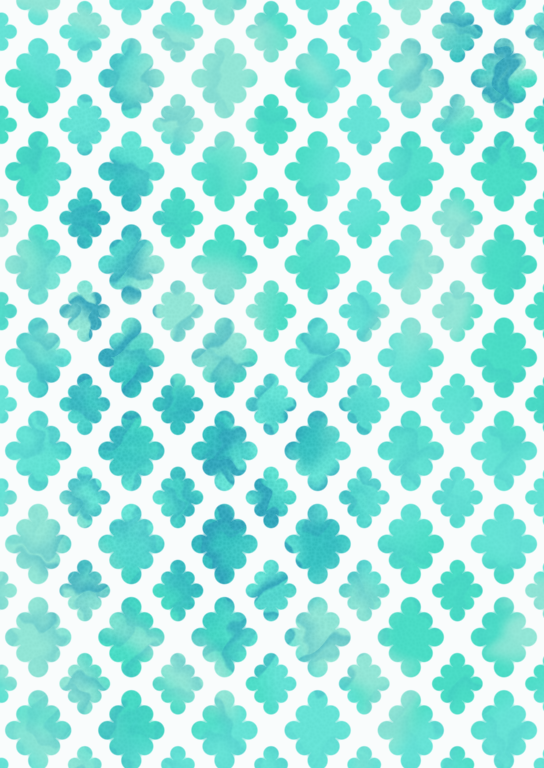
Reproduce this pattern procedurally as a WebGL 1 fragment shader.

```glsl
precision highp float;
// Staggered large and small scalloped lozenges of teal watercolour on white.

uniform vec2 u_resolution;

#define COLUMNS 5.84
#define FIRST_CENTRE vec2(0.41, 0.84)
#define SMALL_SCALE 0.765
#define BLOOM_SIZE 0.62
#define GRAIN 0.05
#define PAPER vec3(0.975, 0.99, 0.99)
#define AQUA vec3(0.40, 0.89, 0.84)
#define MINT vec3(0.29, 0.865, 0.775)
#define PALE vec3(0.57, 0.90, 0.84)
#define DEEP vec3(0.22, 0.76, 0.76)
#define INK vec3(0.19, 0.63, 0.73)

float hash(vec2 p) {
  return fract(sin(dot(p, vec2(127.1, 311.7))) * 43758.55);
}

vec2 hash2(vec2 p) {
  return vec2(hash(p), hash(p + 37.3));
}

float smoothMin(float a, float b, float k) {
  float h = max(k - abs(a - b), 0.0) / k;
  return min(a, b) - 0.25 * h * h * k;
}

// Distance to a lozenge with two scallops per side and rounded tips.
float lozenge(vec2 q) {
  q = abs(q);
  float core = dot(q, vec2(0.785, 0.62)) - 0.2;
  float tip = length(q - vec2(0.0, 0.323)) - 0.108;
  float side = length(q - vec2(0.255, 0.0)) - 0.1;
  float bump = length(q - vec2(0.14, 0.172)) - 0.096;
  float d = smoothMin(tip, bump, 0.03);
  d = smoothMin(d, side, 0.03);
  return smoothMin(d, core, 0.02);
}

// Layered, warped sines: soft drifting pigment, about -1 to 1.
float wash(vec2 p) {
  float sum = 0.0;
  float amp = 0.55;
  for (int i = 0; i < 4; i++) {
    p = mat2(0.8, 0.6, -0.6, 0.8) * p * 1.6 + 0.8 * sin(p.yx + float(i));
    sum += amp * sin(p.x) * cos(p.y);
    amp *= 0.55;
  }
  return sum;
}

// Cellular water blooms: pigment gathers towards a crisp, ragged rim.
float blooms(vec2 p) {
  p += 0.07 * sin(p.yx * 9.0) + 0.025 * sin(p.yx * 27.0 + p * 11.0);
  p /= BLOOM_SIZE;
  float sum = 0.0;
  for (int j = -1; j <= 1; j++) {
    for (int i = -1; i <= 1; i++) {
      vec2 cell = floor(p) + vec2(float(i), float(j));
      float d = length(p - cell - hash2(cell));
      float radius = 0.4 + 0.4 * hash(cell + 5.7);
      float rim = smoothstep(radius - 0.4, radius, d);
      float inside = 1.0 - smoothstep(radius - 0.06, radius + 0.02, d);
      sum = max(sum, rim * inside * hash(cell + 9.1));
    }
  }
  return sum;
}

// Fine cellular paper grain.
float grain(vec2 p) {
  float nearest = 1.0;
  for (int j = -1; j <= 1; j++) {
    for (int i = -1; i <= 1; i++) {
      vec2 cell = floor(p) + vec2(float(i), float(j));
      nearest = min(nearest, length(p - cell - hash2(cell)));
    }
  }
  return nearest - 0.45;
}

float pool(vec2 p, vec2 centre, vec2 size) {
  vec2 q = (p - centre) / size;
  return exp(-dot(q, q));
}

vec3 watercolour(vec2 p, float shade) {
  vec3 col = mix(AQUA, MINT, smoothstep(-0.25, 0.3, wash(p * 0.7 + 4.0) + shade));
  float centreTint = pool(p, vec2(3.2, 4.2), vec2(2.2, 3.5));
  float light = wash(p * 0.9 + 9.0) - shade - 0.3 * centreTint;
  col = mix(col, PALE, smoothstep(-0.1, 0.4, light));

  // Bluer pigment settles in broad pools down the left, centre and top right.
  float wet = pool(p, vec2(1.15, 4.2), vec2(0.65, 3.2));
  wet = max(wet, pool(p, vec2(2.7, 5.3), vec2(1.3, 1.8)));
  wet = max(wet, pool(p, vec2(5.3, 0.6), vec2(0.7, 0.9)));
  float drift = wash(p * 1.5 + 2.0);
  col = mix(col, DEEP, smoothstep(0.15, 0.8, wet * (0.65 + drift) + shade));
  col = mix(col, INK, clamp((0.15 + wet) * blooms(p) * 1.1, 0.0, 0.85));
  return col + GRAIN * (0.4 + wet) * grain(p * 26.0);
}

void main() {
  float pixel = COLUMNS / u_resolution.x;
  vec2 p = vec2(gl_FragCoord.x, u_resolution.y - gl_FragCoord.y) * pixel;

  // Large motifs on the lattice, small ones halfway between.
  vec2 c = p - FIRST_CENTRE;
  vec2 largeId = floor(c + 0.5);
  vec2 smallId = floor(c) + 0.5;
  float large = lozenge(c - largeId);
  float small = lozenge((c - smallId) / SMALL_SCALE) * SMALL_SCALE;
  vec2 id = large < small ? largeId : smallId;

  float shade = 0.3 * (hash(id + 3.1) - 0.5);
  float ink = 1.0 - smoothstep(-pixel, pixel, min(large, small));
  gl_FragColor = vec4(mix(PAPER, watercolour(p, shade), ink), 1.0);
}
```
